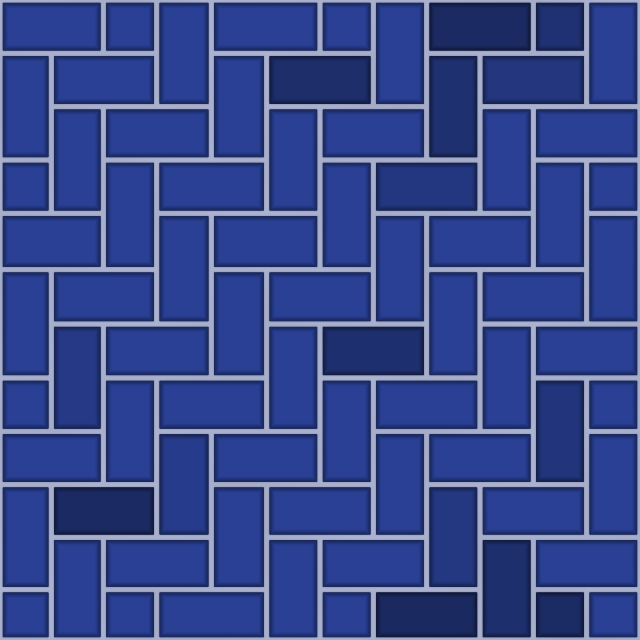
A Shadertoy shader for this pattern:

```glsl
const float GRID = 12.0;

float hash(vec2 p) {
    return fract(sin(dot(p, vec2(127.1, 311.7))) * 43758.545);
}

// Grid lines sag slightly from even spacing
vec2 linePosition(vec2 index) {
    vec2 wave = sin(3.14159 * min(index / vec2(5.0, 8.0), 1.0));
    return index - vec2(0.065, 0.09) * pow(max(wave, 1e-6), vec2(1.0, 0.5));
}

float roundedBox(vec2 p, vec2 halfSize, float radius) {
    vec2 q = abs(p) - halfSize + radius;
    return length(max(q, 0.0)) + min(max(q.x, q.y), 0.0) - radius;
}

// Corners of the herringbone brick covering a cell, as grid indices
void brickCorners(vec2 cell, out vec2 low, out vec2 high) {
    float phase = mod(cell.x + cell.y + 1.0, 4.0);
    bool horizontal = phase < 1.5;
    bool secondHalf = phase == 1.0 || phase == 3.0;
    vec2 along = horizontal ? vec2(1.0, 0.0) : vec2(0.0, 1.0);
    low = cell - (secondHalf ? along : vec2(0.0));
    high = low + 1.0 + along;
}

void mainImage(out vec4 fragColor, in vec2 fragCoord) {
    vec2 p = fragCoord / iResolution.y * GRID;
    float pixel = GRID / iResolution.y;

    vec2 cell = floor(p);
    cell += step(linePosition(cell + 1.0), p);

    vec2 low, high;
    brickCorners(cell, low, high);
    float tone = hash(low + 3.0);

    // Bricks are cut to fit the border
    vec2 a = linePosition(max(low, 0.0));
    vec2 b = linePosition(min(high, GRID));
    float d = roundedBox(p - 0.5 * (a + b), 0.5 * (b - a) - 0.049, 0.02);

    // Glaze: a quarter of the bricks darker, all shaded at the rim
    float glaze = tone < 0.25 ? mix(0.64, 0.94, tone / 0.25) : 1.0;
    float rim = mix(0.62, 1.0, smoothstep(0.0, 0.12, -d));
    vec3 brick = vec3(0.16, 0.25, 0.585) * glaze * rim;

    // Grout: paler along its middle, with faint stains
    float stain = sin(p.x * 1.3 + 2.0 * sin(p.y * 0.7)) * sin(p.y * 1.1 + p.x * 0.4);
    vec3 grout = mix(vec3(0.60, 0.63, 0.75), vec3(0.66, 0.69, 0.80), smoothstep(0.0, 0.035, d));
    grout *= 1.0 + 0.02 * stain;

    vec3 color = mix(brick, grout, smoothstep(-0.5 * pixel, 0.5 * pixel, d));
    fragColor = vec4(color, 1.0);
}
```
